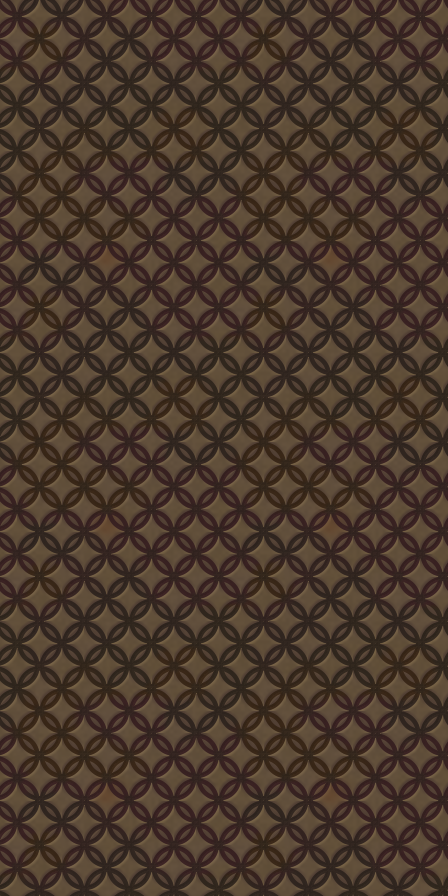
This pattern is drawn by a WebGL 1 fragment shader. Its source:

```glsl
precision highp float;

uniform vec2 u_resolution;

#define ACROSS 10.0
#define PHASE vec2(0.385, 0.13)
#define BAND_WIDTH 0.102
#define BEVEL 0.045
#define WEAR_TILE vec2(5.0, 6.0)
#define RUST_SPOT vec2(2.4, 2.32)
#define PAD_COLOR vec3(0.38, 0.31, 0.25)
#define PAD_WARM vec3(0.38, 0.31, 0.20)
#define PAD_SHADE vec3(0.31, 0.24, 0.20)
#define BAND_BROWN vec3(0.22, 0.15, 0.09)
#define BAND_PLUM vec3(0.22, 0.13, 0.13)
#define BAND_DARK vec3(0.18, 0.15, 0.12)

float hash(vec2 p) {
  vec3 q = fract(vec3(p.xyx) * 0.1031);
  q += dot(q, q.yzx + 33.33);
  return fract((q.x + q.y) * q.z);
}

// Value noise that repeats after the given period.
float tiledNoise(vec2 p, vec2 period) {
  vec2 i = floor(p);
  vec2 f = fract(p);
  f = f * f * (3.0 - 2.0 * f);
  vec2 a = mod(i, period);
  vec2 b = mod(i + 1.0, period);
  return mix(mix(hash(a), hash(vec2(b.x, a.y)), f.x),
             mix(hash(vec2(a.x, b.y)), hash(b), f.x), f.y);
}

float wear(vec2 p, float scale, float seed) {
  return tiledNoise(p * scale + seed, WEAR_TILE * scale);
}

// Distance to a band just inside a circle of radius one half; yz points away from it.
vec3 ring(vec2 v) {
  float r = length(v);
  float offset = r - 0.5 + 0.5 * BAND_WIDTH;
  vec2 outward = v / max(r, 0.001);
  return vec3(abs(offset) - 0.5 * BAND_WIDTH, outward * sign(offset));
}

void main() {
  vec2 p = gl_FragCoord.xy / u_resolution.x * ACROSS;
  float pixel = ACROSS / u_resolution.x;
  vec2 q = p - PHASE;

  // Two interleaved lattices of circles.
  vec2 toA = fract(q + 0.5) - 0.5;
  vec2 toB = fract(q) - 0.5;
  vec3 ringA = ring(toA);
  vec3 ringB = ring(toB);
  vec3 nearest = ringA;
  if (ringB.x < ringA.x) nearest = ringB;
  float d = nearest.x;

  // Raised pads, with the petals shaded where circles overlap.
  float overlap = 0.5 - max(length(toA), length(toB));
  float petal = smoothstep(-pixel, pixel, overlap);
  float mottle = wear(p, 2.0, 3.0);
  vec3 pad = mix(PAD_COLOR, PAD_WARM, 0.15 + 0.5 * mottle);
  pad = mix(pad, PAD_SHADE, 0.75 * petal);

  // Bevel lit from the upper left.
  float edge = 1.0 - smoothstep(0.0, 2.0 * BEVEL, d);
  float light = dot(-nearest.yz, vec2(-0.6, 0.8));
  pad = mix(pad, PAD_SHADE, edge * clamp(0.4 - light, 0.0, 1.0));
  pad += vec3(0.09, 0.08, 0.05) * edge * max(light, 0.0) * (1.0 - 0.6 * petal);

  // Rust stains, one per wear tile.
  vec2 stain = mod(p - RUST_SPOT + 0.5 * WEAR_TILE, WEAR_TILE) - 0.5 * WEAR_TILE;
  float rust = exp(-dot(stain, stain) * 9.0) * (0.5 + 0.5 * wear(p, 6.0, 9.0));
  pad = mix(pad, vec3(0.40, 0.25, 0.15), 0.6 * rust);

  // Bands drift between brown and plum and darken at the crossings.
  vec3 band = mix(BAND_BROWN, BAND_PLUM, smoothstep(0.4, 0.6, wear(p, 1.0, 0.0)));
  float patina = smoothstep(0.55, 0.75, wear(p, 1.0, 2.0));
  vec2 diagonal = vec2(q.x + q.y, q.x - q.y) - 0.5;
  float crossing = length(fract(diagonal + 0.5) - 0.5);
  float knot = 1.0 - smoothstep(0.10, 0.28, crossing);
  band = mix(band, BAND_DARK, max(0.8 * patina, 0.55 * knot));
  band *= 1.0 + 0.06 * light;

  vec3 color = mix(band, pad, smoothstep(-0.6 * pixel, 0.6 * pixel, d));
  color *= 0.97 + 0.06 * wear(p, 12.0, 5.0);
  gl_FragColor = vec4(color, 1.0);
}
```
